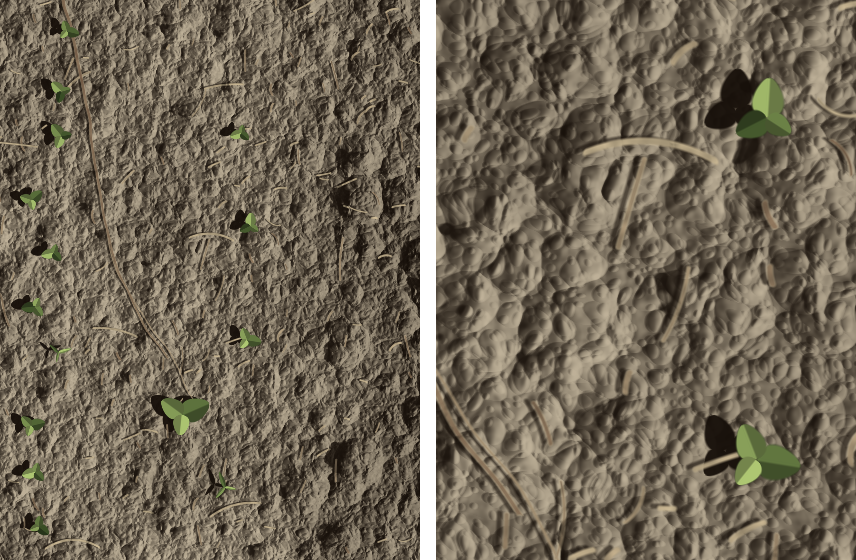
Left: the whole. Right: its middle third, enlarged.
Reproduce this texture procedurally as a Shadertoy shader.

```glsl
const vec3 SOIL_DARK = vec3(.15, .12, .09);
const vec3 SOIL_PALE = vec3(.69, .64, .55);
const vec3 STRAW = vec3(.78, .71, .57);
const vec3 BARK = vec3(.43, .33, .25);
const vec3 LEAF_DARK = vec3(.17, .24, .11);
const vec3 LEAF_PALE = vec3(.64, .73, .42);
const vec2 SUN = vec2(.96, -.28);   // direction towards the light
const float SUN_SLOPE = .5;
const float RELIEF = .46;
const float CONTRAST = 1.5;
const float EDGE = .0015;
const float VINE_TOP = 1.32;

vec3 hash3(vec2 p) {
    vec3 q = fract(p.xyx * vec3(.1031, .1030, .0973));
    q += dot(q, q.yxz + 33.33);
    return fract((q.xxy + q.yzz) * q.zyx);
}

float noise(vec2 p) {
    vec2 c = floor(p), f = fract(p);
    f *= f * (3. - 2. * f);
    float low = mix(hash3(c).x, hash3(c + vec2(1, 0)).x, f.x);
    float high = mix(hash3(c + vec2(0, 1)).x, hash3(c + 1.).x, f.x);
    return mix(low, high, f.y);
}

vec2 turn(vec2 p, float a) {
    return vec2(cos(a) * p.x + sin(a) * p.y, cos(a) * p.y - sin(a) * p.x);
}

// Rounded lumps of mixed radius, one per cell
float clods(vec2 p, float scale) {
    vec2 g = p * scale, c = floor(g);
    float top = 0.;
    for (int k = 0; k < 9; k++) {
        vec2 cell = c + vec2(k % 3 - 1, k / 3 - 1);
        vec3 r = hash3(cell + scale * 3.);
        vec2 d = g - cell - .15 - .7 * r.xy;
        float radius = mix(.25, .62, r.z * r.z);
        top = max(top, radius - dot(d, d) / radius);
    }
    return top / scale;
}

float terrain(vec2 p) {
    float rough = mix(.65, 1.15, smoothstep(.45, .95, p.x));
    p += .010 * vec2(noise(p * 45.), noise(p * 45. + 17.));
    float h = rough * clods(p, 10.) + .85 * clods(p, 21.);
    h += .85 * clods(p, 46.) + .75 * clods(p, 95.);
    return RELIEF * h + rough * .012 * noise(p * 14.) + .0022 * noise(p * 150.);
}

vec4 over(vec4 top, vec4 under) {
    return vec4(mix(under.rgb, top.rgb, top.a), max(top.a, under.a));
}

// Bent dry stalks or chips scattered on a grid
vec4 stalks(vec2 p, float scale, float share, float width) {
    vec2 g = p * scale, c = floor(g);
    vec4 result = vec4(STRAW, 0);
    for (int k = 0; k < 9; k++) {
        vec2 cell = c + vec2(k % 3 - 1, k / 3 - 1);
        vec3 r = hash3(cell + 40. + scale), s = hash3(cell + 131. + scale);
        if (r.z > share) continue;
        vec2 q = turn(g - cell - r.xy, mix(-.4, 2.2, s.x));
        q.y += (s.z - .5) * 1.6 * q.x * q.x;
        float reach = mix(.12, .42, s.y * s.y);
        float d = length(vec2(max(abs(q.x) - reach, 0.), q.y)) / scale;
        d -= width * mix(.5, 1., s.z);
        vec3 tint = mix(STRAW, BARK, s.x * s.x * .9) * mix(.8, 1.1, noise(p * 120.));
        result = over(vec4(tint, 1. - smoothstep(-EDGE, EDGE, d)), result);
    }
    return result;
}

// Long trailing stem with a thin forked root
vec4 vine(vec2 p) {
    float s = VINE_TOP - p.y;
    float x = .15 + .05 * s + .3 * s * s + .025 * sin(7. * s) + .008 * noise(vec2(s * 22., 3));
    float stem = abs(p.x - x) * .9 - mix(.0034, .0018, s);
    float root = abs(p.x - x + .05 * (s - .5) * sin(s * 14.)) * .9 - .0012;
    stem = max(stem, s - .84);
    root = max(root, max(.5 - s, s - .96));
    float bark = 1. - smoothstep(-EDGE, EDGE, stem);
    float fibre = 1. - smoothstep(-EDGE, EDGE, root);
    vec3 tint = mix(BARK, STRAW, .25 * s + .3 * noise(p * 70.));
    return over(vec4(tint, bark), vec4(mix(BARK, STRAW, .6), fibre));
}

vec4 litter(vec2 p) {
    vec4 chips = stalks(p, 24., .18, .0026);
    return over(vine(p), over(stalks(p, 6., .62, .0027), chips));
}

// Seedlings: a loose column at the left, a sparser one in the middle
vec4 seedlings(vec2 p) {
    vec4 result = vec4(LEAF_DARK, 0);
    for (int i = 0; i < 15; i++) {
        float n = float(i);
        vec3 r = hash3(vec2(n, 7));
        vec2 root = vec2(.05 + .14 * r.x, (n + .35 + .4 * r.y) * .133);
        if (i > 9) root = vec2(.4 + .2 * r.x, (n - 10.) * .22 + .08 + .1 * r.y);
        float size = i == 11 ? .07 : mix(.026, .041, r.z);
        float width = r.y > .68 ? .28 : .8;
        for (int k = 0; k < 3; k++) {
            float leaf = float(k);
            vec2 q = turn(p - root, r.x * 40. + leaf * 2.1) / (size * (1. - .15 * leaf));
            float outline = width * sqrt(max(q.x * (1. - q.x), 0.)) * (1.25 - .6 * q.x);
            float d = max(abs(q.y) - outline, abs(q.x - .5) - .5) * size;
            float fresh = fract(r.z * 7. + .3 * leaf);
            vec3 tint = mix(LEAF_DARK, LEAF_PALE, fresh);
            tint *= mix(.72, 1.08, smoothstep(-.06, .06, q.y)) + .15 * (1. - smoothstep(0., .05, abs(q.y)));
            result = over(vec4(tint, 1. - smoothstep(-EDGE, EDGE, d)), result);
        }
    }
    return result;
}

void mainImage(out vec4 fragColor, in vec2 fragCoord) {
    vec2 p = fragCoord / iResolution.x;
    // Slope lighting and shadows of the ground
    float h = terrain(p), shade = 0.;
    float slope = (h - terrain(p + SUN * .002)) / .002 * CONTRAST;
    for (int i = 1; i < 4; i++) {
        float reach = .005 * float(i * i);
        float rise = terrain(p + SUN * reach) - h - reach * SUN_SLOPE;
        shade = max(shade, smoothstep(0., .005, rise));
    }
    float tone = .56 - .12 * smoothstep(.5, 1., p.x) + .22 * (noise(p * 5.) - .5);
    tone += .52 * slope / sqrt(1. + slope * slope) + .16 * (noise(p * 230.) - .5);
    tone = mix(tone, tone * .2 - .08, shade);
    // Litter and leaves with their shadows
    vec4 debris = litter(p), plants = seedlings(p);
    float dim = max(.6 * litter(p + SUN * .006).a, .95 * seedlings(p + SUN * .026).a);
    tone = mix(tone, -.12, dim);
    vec3 colour = mix(SOIL_DARK, SOIL_PALE, clamp(tone, -.14, 1.1));
    colour = mix(colour, debris.rgb * (1. - .35 * shade), debris.a * .92);
    colour = mix(colour, plants.rgb, plants.a);
    fragColor = vec4(colour, 1);
}
```
